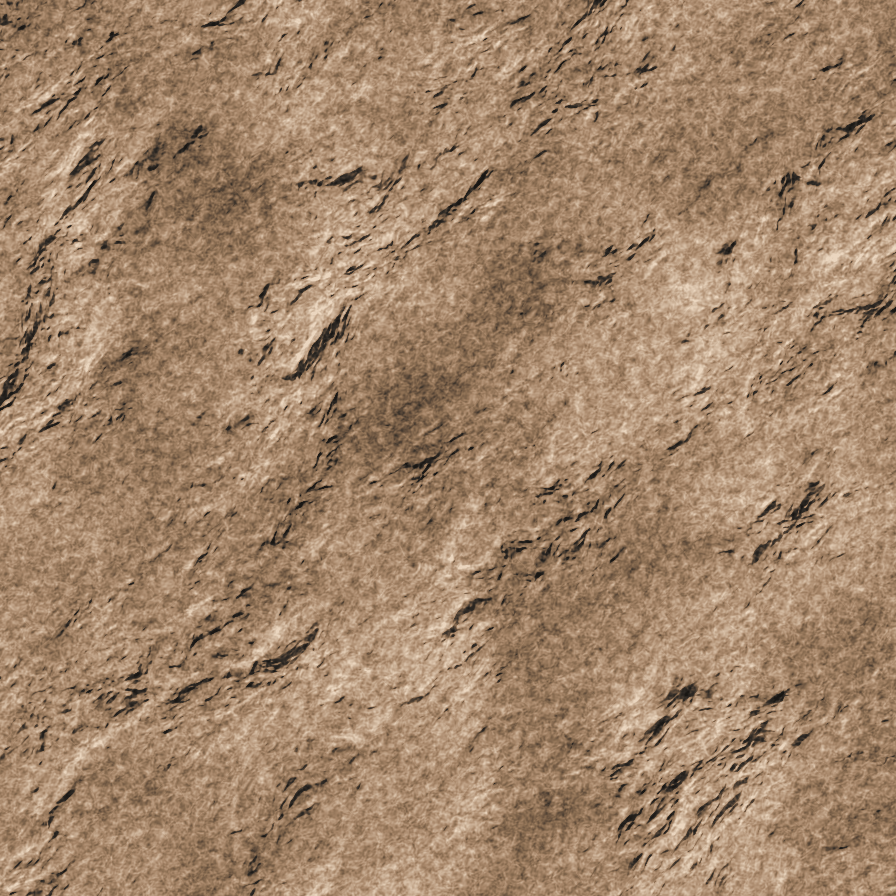
A Shadertoy shader for this texture:

```glsl
// Weathered tan rock face lit from the upper left, with diagonal folds.
// A warped height field is shaded by its slope towards the light; broad
// stains, pale veins and grain are added, then tone is mapped to earth colours.

const float FOLD_ANGLE = 0.75;    // direction of the folds, in radians
const float FOLD_STRETCH = 0.70;  // below one lengthens features along folds
const float LIGHT_STEP = 0.0018;  // slope sampling distance, canvas units

vec2 hashGradient(vec2 cell) {
    vec3 q = fract(vec3(cell.xyx) * vec3(0.1031, 0.1030, 0.0973));
    q += dot(q, q.yzx + 33.33);
    return fract((q.xx + q.yz) * q.zy) * 2.0 - 1.0;
}

// Gradient noise, centred on zero
float noise(vec2 p) {
    vec2 cell = floor(p);
    vec2 f = p - cell;
    vec2 w = f * f * f * (f * (f * 6.0 - 15.0) + 10.0);
    vec2 right = vec2(1.0, 0.0);
    vec2 up = vec2(0.0, 1.0);
    float a = dot(hashGradient(cell), f);
    float b = dot(hashGradient(cell + right), f - right);
    float c = dot(hashGradient(cell + up), f - up);
    float d = dot(hashGradient(cell + 1.0), f - 1.0);
    return mix(mix(a, b, w.x), mix(c, d, w.x), w.y);
}

float fbm(vec2 p, int octaves, float gain) {
    float sum = 0.0;
    float amplitude = 1.0;
    mat2 turn = mat2(0.96, 0.28, -0.28, 0.96);
    for (int i = 0; i < octaves; i++) {
        sum += amplitude * noise(p);
        p = turn * p * 2.03 + vec2(17.3, 9.1);
        amplitude *= gain;
    }
    return sum;
}

vec2 warp(vec2 p, float frequency, float amount) {
    vec2 q = p * frequency;
    return p + amount * vec2(noise(q + 31.7), noise(q + 74.2));
}

// Height mixing smooth swells with creased valleys
float rockHeight(vec2 p) {
    p = warp(warp(p, 7.0, 0.035), 32.0, 0.009);
    float height = 0.0;
    float frequency = 5.5;
    float weight = 0.58;
    for (int i = 0; i < 6; i++) {
        float n = noise(p * frequency + float(i) * vec2(13.7, 41.3));
        float crease = sqrt(n * n + 0.002);
        height += weight / frequency * mix(n, crease, 0.45) * 1.35;
        frequency *= 2.0;
        weight *= 1.1;
    }
    return height;
}

// Earth colours ordered by tone, from crevice to sunlit crust
vec3 earthColour(float tone) {
    vec3 crevice = vec3(0.19, 0.17, 0.15);
    vec3 umber = vec3(0.42, 0.33, 0.25);
    vec3 brown = vec3(0.55, 0.435, 0.325);
    vec3 clay = vec3(0.65, 0.52, 0.405);
    vec3 sand = vec3(0.73, 0.61, 0.50);
    vec3 cream = vec3(0.81, 0.71, 0.61);
    vec3 crust = vec3(0.92, 0.84, 0.75);
    vec3 colour = mix(crevice * 0.5, crevice, clamp(tone / 0.17, 0.0, 1.0));
    colour = mix(colour, umber, clamp((tone - 0.17) / 0.17, 0.0, 1.0));
    colour = mix(colour, brown, clamp((tone - 0.34) / 0.11, 0.0, 1.0));
    colour = mix(colour, clay, clamp((tone - 0.45) / 0.09, 0.0, 1.0));
    colour = mix(colour, sand, clamp((tone - 0.54) / 0.09, 0.0, 1.0));
    colour = mix(colour, cream, clamp((tone - 0.63) / 0.10, 0.0, 1.0));
    return mix(colour, crust, clamp((tone - 0.73) / 0.14, 0.0, 1.0));
}

void mainImage(out vec4 fragColor, in vec2 fragCoord) {
    vec2 uv = fragCoord / iResolution.y;

    // Fold space: x runs along the folds, y across them towards the light
    vec2 along = vec2(cos(FOLD_ANGLE), sin(FOLD_ANGLE));
    vec2 across = vec2(-along.y, along.x);
    vec2 p = vec2(dot(uv, along) * FOLD_STRETCH, dot(uv, across)) + 3.0;

    // Relief: slopes facing the light brighten, steep lee sides go dark
    vec2 toLight = vec2(0.1, 1.0) * LIGHT_STEP;
    float slope = (rockHeight(p) - rockHeight(p + toLight)) / LIGHT_STEP;
    float roughness = smoothstep(-0.25, 0.40, fbm(p * 6.0 + 52.0, 4, 0.65));
    float relief = slope * mix(0.5, 1.45, roughness);
    float shadow = smoothstep(1.0, 2.2, -relief);

    // Surface: broad stains, thin pale veins and fine grain
    float stains = fbm(warp(p, 9.0, 0.04) * 5.0 + 8.0, 5, 0.6);
    vec2 fleck = warp(uv, 40.0, 0.01);
    float veins = 1.0 - smoothstep(0.0, 0.08, abs(noise(fleck * 60.0)));
    float grain = fbm(warp(mix(uv, p, 0.4), 80.0, 0.003) * 88.0, 3, 1.0);

    float tone = 0.542 + 0.23 * stains + 0.07 * relief - 0.24 * shadow;
    tone += 0.035 * veins * (1.0 - shadow) + 0.19 * grain;
    fragColor = vec4(earthColour(tone), 1.0);
}
```
